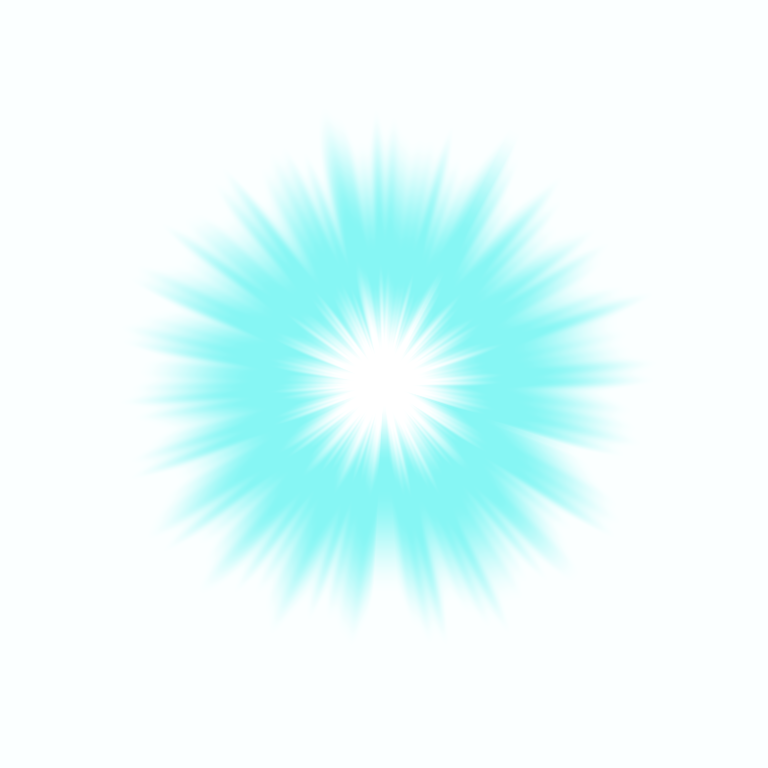
A three.js fragment shader for this background:

```glsl
varying vec2 vUv;

// Soft angular bump, seamless around the circle
float lobe(float angle, float center, float sharpness) {
  return exp((cos(angle - center) - 1.0) * sharpness);
}

// Ray strength by direction, from 0 (gap) to 1 (long ray)
float rayStrength(float angle) {
  // Uneven spacing of the 24 main rays
  float warped = angle + 0.07 - 0.14 * cos(angle - 0.35);
  float rays = 0.53 + 0.2 * cos(24.0 * warped);

  // Fine streaks and slow changes in length
  float streaks = 0.0;
  float frequency = 37.0;
  float weight = 0.085;
  for (int i = 0; i < 4; i++) {
    streaks += weight * sin(frequency * angle + 1.7 * sin(3.0 * angle + float(i)));
    frequency += 23.0;
    weight *= 0.8;
  }
  rays += streaks + 0.06 * sin(5.0 * angle + 0.6);

  // Leading rays
  rays += 0.32 * lobe(angle, 1.12, 350.0);
  rays += 0.3 * lobe(angle, -0.55, 350.0);
  rays += 0.2 * lobe(angle, 1.74, 250.0);
  rays += 0.2 * lobe(angle, -2.54, 250.0);

  // Wide gaps
  rays -= 0.5 * lobe(angle, -1.55, 220.0);
  rays -= 0.25 * lobe(angle, 1.26, 300.0);
  rays -= 0.2 * lobe(angle, -0.38, 200.0);
  return clamp(rays, 0.0, 1.0);
}

void main() {
  vec2 offset = vUv - 0.5;
  float radius = length(offset);
  float angle = atan(offset.y, offset.x + 0.00001);
  float strength = rayStrength(angle);

  // Cyan burst, with a white burst of the same rays inside it
  float burst = 1.0 - smoothstep(mix(0.135, 0.215, strength),
                                 mix(0.275, 0.375, strength), radius);
  float core = 1.0 - smoothstep(mix(0.025, 0.065, strength),
                                mix(0.105, 0.17, strength), radius);

  vec3 background = vec3(0.984, 1.0, 1.0);
  vec3 cyan = vec3(0.525, 0.965, 0.957);
  vec3 color = mix(background, cyan, burst);
  color = mix(color, vec3(1.0), core);
  gl_FragColor = vec4(color, 1.0);
}
```
